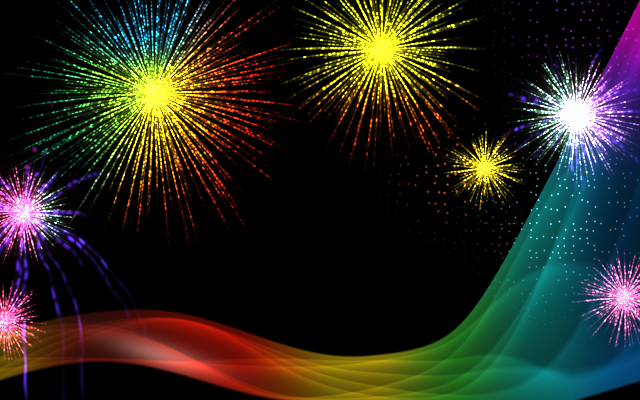
A Shadertoy shader for this background:

```glsl
// Fireworks in many colours over a flowing rainbow ribbon on black.
// Bursts are polar cells split into beaded rays; the ribbon lies between
// two smooth curves, with folded veils of light and scattered sparks.

const float TAU = 6.2831853;

float hash(vec2 p) {
    return fract(sin(dot(p, vec2(127.1, 311.7))) * 43758.5453);
}

float noise(vec2 p) {
    vec2 i = floor(p), f = fract(p);
    f = f * f * (3.0 - 2.0 * f);
    return mix(mix(hash(i), hash(i + vec2(1, 0)), f.x),
               mix(hash(i + vec2(0, 1)), hash(i + vec2(1, 1)), f.x), f.y);
}

// Beaded rays around the origin, bent downwards by droop
float burst(vec2 q, float radius, float rays, float width, float droop, float seed) {
    q.y += droop * dot(q, q);
    float r = length(q), sum = 0.0;
    if (r > radius) return 0.0;
    float turn = atan(q.y, q.x + 1e-5) / TAU + 0.5;
    for (float layer = 0.0; layer < 3.0; layer++) {
        float count = floor(rays * (1.0 + 0.37 * layer));
        float cell = floor(turn * count);
        vec2 id = vec2(cell, seed + layer * 7.0);
        float offset = fract(turn * count) - 0.5 - 0.5 * (hash(id) - 0.5);
        float dist = abs(offset) * TAU / count * r;
        float len = radius * mix(0.5, 1.0, hash(id + 3.3));
        float along = r / (width * 2.6) + 9.0 * hash(id + 5.1);
        float glint = hash(vec2(floor(along), cell + seed));
        float bead = smoothstep(0.6, 0.1, abs(fract(along) - 0.5));
        sum += smoothstep(width, 0.0, dist) * smoothstep(len, len * 0.6, r)
             * (0.15 + 1.5 * bead * glint * glint);
    }
    return sum;
}

float glow(vec2 q, float size) {
    return exp(-dot(q, q) / (size * size));
}

// Small round sparks on a jittered grid
float sparks(vec2 p, float size, float density) {
    vec2 id = floor(p / size);
    vec2 spot = 0.25 + 0.5 * vec2(hash(id), hash(id + 17.0));
    float d = length(fract(p / size) - spot);
    return smoothstep(0.2, 0.04, d) * step(hash(id + 41.0), density);
}

// Hues along the ribbon, turning violet and magenta near the top
vec3 ribbonColour(vec2 p) {
    vec3 c = mix(vec3(0.55, 0.42, 0.04), vec3(0.42, 0.09, 0.05), smoothstep(0.0, 0.22, p.x));
    c = mix(c, vec3(0.78, 0.09, 0.03), smoothstep(0.25, 0.52, p.x));
    c = mix(c, vec3(0.72, 0.62, 0.05), smoothstep(0.58, 0.86, p.x));
    c = mix(c, vec3(0.17, 0.56, 0.14), smoothstep(0.92, 1.15, p.x));
    c = mix(c, vec3(0.05, 0.52, 0.50), smoothstep(1.12, 1.36, p.x));
    c = mix(c, vec3(0.03, 0.34, 0.58), smoothstep(1.35, 1.58, p.x));
    c = mix(c, vec3(0.30, 0.10, 0.62), smoothstep(0.5, 0.8, p.y));
    return mix(c, vec3(0.85, 0.04, 0.72), smoothstep(0.76, 0.96, p.y));
}

vec3 ribbon(vec2 p) {
    float rise = 2.0 * (p.x - 0.9) - 0.5;
    float bend = p.x - 0.35;
    float top = 0.155 + 0.065 * cos(min(bend * (bend < 0.0 ? 4.0 : 5.6), 3.1416))
              + 0.5 * (rise + sqrt(rise * rise + 0.039));
    float base = 0.045 + 0.05 * cos(min((p.x - 0.25) * 6.0, 3.1416))
               + 0.3 * max(p.x - 1.43, 0.0);
    float v = (p.y - base) / (top - base);
    float mask = smoothstep(-0.004, 0.004, top - p.y) * smoothstep(-0.004, 0.006, p.y - base);

    // Translucent folds with a sharp upper edge and a soft tail
    float light = 0.45 + 0.35 * exp(-(1.0 - v) * 4.0) * smoothstep(0.5, 1.0, p.x);
    for (float i = 0.0; i < 7.0; i++) {
        float fold = 0.5 + 0.42 * sin(p.x * (3.0 + 0.45 * i) + i * 1.9);
        float below = fold - v;
        light += 0.24 * smoothstep(-0.015, 0.03, below) * exp(-max(below, 0.0) * 7.0);
    }
    light *= 1.0 - 0.4 * smoothstep(1.38, 1.6, p.x) * smoothstep(0.7, 0.45, abs(p.y - 0.45) * 2.0);
    vec3 c = ribbonColour(p) * light;
    float sheen = glow(vec2((p.x - 0.41) * 0.25, p.y - 0.11 + 0.28 * (p.x - 0.41)), 0.032);
    return (c + vec3(0.36, 0.36, 0.35) * sheen) * mask;
}

void mainImage(out vec4 fragColor, in vec2 fragCoord) {
    vec2 p = fragCoord / iResolution.y;
    p.x *= 1.6 * iResolution.y / iResolution.x;
    vec3 col = ribbon(p);

    // Large burst: cool on the left, yellow to red on the right
    vec2 q = p - vec2(0.385, 0.767);
    float r = length(q);
    vec2 dir = q / (r + 1e-4);
    vec3 cool = mix(vec3(0.45, 0.75, 0.12), vec3(0.08, 0.55, 0.38), smoothstep(0.08, 0.28, r));
    cool = mix(cool, vec3(0.12, 0.62, 0.85), smoothstep(0.4, 0.95, dir.y) * smoothstep(0.05, 0.15, r));
    vec3 warm = mix(vec3(1.0, 0.8, 0.1), vec3(1.0, 0.13, 0.04), smoothstep(0.1, 0.34, r + 0.08 * dir.x));
    vec3 tint = mix(cool, warm, smoothstep(-0.35, 0.5, dot(dir, vec2(0.85, -0.5))));
    col += tint * burst(q, 0.43, 44.0, 0.0037, 0.12, 1.0) * 1.35;
    col += vec3(1.0, 0.75, 0.15) * (0.6 * glow(q, 0.035) + 0.16 * glow(q, 0.12));

    // Yellow bursts, the wide one falling to orange
    q = p - vec2(0.954, 0.875);
    tint = mix(vec3(0.85, 0.88, 0.08), vec3(1.0, 0.25, 0.04), smoothstep(0.02, 0.22, -q.y));
    col += tint * burst(q, 0.31, 31.0, 0.004, 0.3, 23.0) * 1.35;
    col += vec3(1.0, 0.8, 0.1) * (0.7 * glow(q, 0.035) + 0.15 * glow(q, 0.09));
    q = p - vec2(1.2125, 0.58);
    col += vec3(0.9, 0.8, 0.12) * (burst(q, 0.125, 19.0, 0.0034, 0.3, 37.0) * 1.3 + 0.6 * glow(q, 0.025));

    // Violet drooping wisps behind the side bursts
    vec3 violet = vec3(0.36, 0.16, 0.95) * (0.4 + noise(p * 25.0));
    vec2 sway = 0.014 * vec2(noise(p * 22.0), noise(p * 22.0 + 9.0));
    col += violet * burst(p - vec2(0.07, 0.46) + sway, 0.34, 6.0, 0.008, 1.3, 51.0) * 0.8;
    col += violet * burst(p - vec2(1.43, 0.73) + sway, 0.25, 5.0, 0.007, 0.5, 63.0) * 0.7;

    // Pale bursts at both sides, mint on one flank and pink on the other
    vec3 mint = vec3(0.6, 1.0, 0.8), pink = vec3(1.0, 0.35, 0.62);
    q = p - vec2(1.442, 0.7125);
    col += mix(mint, vec3(0.95, 0.55, 0.95), smoothstep(-0.04, 0.07, q.x)) * burst(q, 0.19, 34.0, 0.0034, 0.2, 71.0) * 1.3;
    col += vec3(1.0, 0.8, 0.85) * (0.8 * glow(q, 0.035) + 0.2 * glow(q, 0.09));
    q = p - vec2(0.058, 0.469);
    col += mix(pink, mint, smoothstep(0.01, 0.07, q.x)) * burst(q, 0.15, 28.0, 0.0034, 0.2, 83.0) * 1.2;
    col += pink * (0.75 * glow(q, 0.035) + 0.15 * glow(q, 0.09));

    // Rosy bursts at the lower sides
    for (float side = 0.0; side < 2.0; side++) {
        q = p - mix(vec2(0.01, 0.2), vec2(1.5625, 0.256), side);
        col += vec3(1.0, 0.3, 0.5) * (burst(q, 0.12 + 0.03 * side, 25.0, 0.0034, 0.2, 91.0 + side) * 1.25
             + 0.7 * glow(q, 0.03));
    }

    // Drifting sparks: orange, violet and pale blue
    col += vec3(0.9, 0.35, 0.08) * sparks(p, 0.024, 0.65) * glow(p - vec2(1.14, 0.56), 0.12);
    col += vec3(0.55, 0.12, 0.75) * sparks(p + 3.0, 0.022, 0.6) * glow(p - vec2(1.42, 0.95), 0.16);
    col += vec3(0.45, 0.8, 0.95) * sparks(p + 7.0, 0.018, 0.5) * glow(p - vec2(1.4, 0.48), 0.17);
    col += vec3(0.75, 0.1, 0.8) * sparks(p + 5.0, 0.05, 0.4) * glow(p - vec2(0.0, 0.65), 0.12);

    fragColor = vec4(min(col, 1.0), 1.0);
}
```
